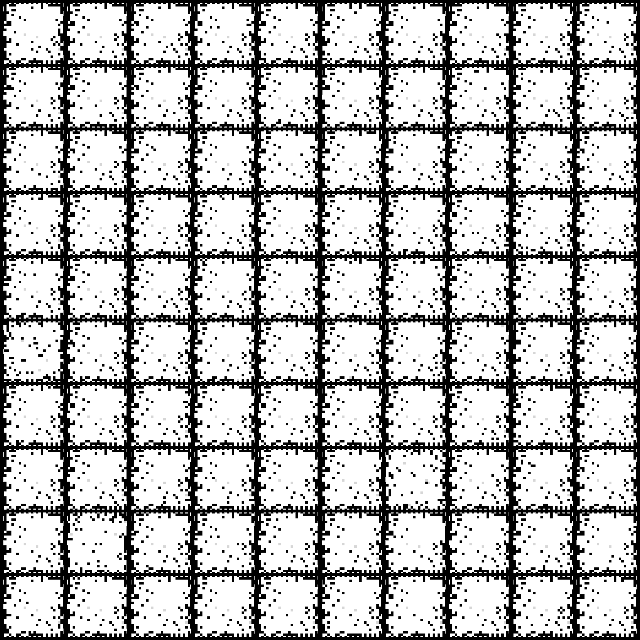
This pattern is drawn by a WebGL 2 fragment shader. Its source:

```glsl
#version 300 es
precision highp float;

uniform vec2 u_resolution;
out vec4 outColor;

const float TILES = 10.0;
const float TILE_SIZE = 0.0995;       // share of the canvas
const float GRAINS = 26.0;            // grains along a tile side
const vec2 LINE_HALF = vec2(0.72, 0.58); // vertical, horizontal; in grains
const float EDGE_SOFTNESS = 0.4;      // in pixels
const float LEFT_DUST = 0.27;
const float RIGHT_DUST = 0.30;
const float BOTTOM_DUST = 0.46;
const float TOP_DUST = 0.27;
const float DUST_FALLOFF = 1.3;       // in grains
const float DOT_DENSITY = 0.014;
const float BAND_DENSITY = 0.034;     // extra dots in the middle band
const float FAINT_DENSITY = 0.005;
const float BEAD_CHANCE = 0.65;
const float WIDE_BEAD_CHANCE = 0.22;
const float BEAD_LENGTH = 2.0;        // in grains
const float GRAIN_CHANGE = 0.03;      // grains that differ between tiles
const float ODD_TILE_CHANCE = 0.03;   // tiles with a pattern of their own
const vec3 PAPER = vec3(1.0);
const vec3 INK = vec3(0.0);
const float FAINT_INK = 0.16;

uint mixBits(uint v) {
    v = v * 747796405u + 2891336453u;
    v = ((v >> ((v >> 28u) + 4u)) ^ v) * 277803737u;
    return (v >> 22u) ^ v;
}

float hash(vec2 p, float seed) {
    uvec2 u = uvec2(ivec2(p) + 512);
    uint h = mixBits(u.x + mixBits(u.y + mixBits(uint(seed))));
    return float(h >> 8u) / 16777216.0;
}

// Chance of a speck: dust along the edges, sparse dots inside
float speckChance(vec2 low, vec2 high) {
    vec2 nearLow = exp(-max(low - 1.0, 0.0) / DUST_FALLOFF);
    vec2 nearHigh = exp(-max(high - 1.0, 0.0) / DUST_FALLOFF);
    float dust = dot(nearLow, vec2(LEFT_DUST, BOTTOM_DUST))
               + dot(nearHigh, vec2(RIGHT_DUST, TOP_DUST));
    float height = low.y / GRAINS;
    float band = step(0.2, height) * step(height, 0.7);
    return dust + DOT_DENSITY + BAND_DENSITY * band;
}

// Amount of ink in one square grain
float grainInk(vec2 grain) {
    vec2 tile = floor((grain + 0.5) / GRAINS);
    vec2 low = grain - tile * GRAINS;
    vec2 high = GRAINS - 1.0 - low;
    vec2 edge = min(low, high);

    // Clumped beads along the vertical lines
    float side = low.x < high.x ? 0.0 : 1.0;
    float bead = hash(vec2(side, floor(low.y / BEAD_LENGTH)), 11.0);
    if (edge.x < 0.5) return step(bead, BEAD_CHANCE);
    if (edge.x < 1.5 && bead < WIDE_BEAD_CHANCE) return 1.0;

    // Regular teeth on both sides of the horizontal lines
    if (edge.y < 0.5) return mod(low.x, 2.0) < 0.5 ? 1.0 : 0.0;

    // Specks shared by all tiles, with a few changes
    float tileSeed = 100.0 + (tile.x + 2.0) + (tile.y + 2.0) * 32.0;
    bool ownPattern = hash(tile, 1.0) < ODD_TILE_CHANCE
                   || hash(low, tileSeed) < GRAIN_CHANGE;
    float roll = hash(low, ownPattern ? tileSeed + 2000.0 : 7.0);
    float chance = speckChance(low, high);
    if (roll < chance) return 1.0;
    return roll < chance + FAINT_DENSITY ? FAINT_INK : 0.0;
}

// Grains with softened edges
float grainField(vec2 p, float softness) {
    vec2 q = p - 0.5;
    vec2 base = floor(q);
    vec2 w = clamp((q - base - 0.5) / softness + 0.5, 0.0, 1.0);
    float lower = mix(grainInk(base), grainInk(base + vec2(1.0, 0.0)), w.x);
    float upper = mix(grainInk(base + vec2(0.0, 1.0)),
                      grainInk(base + 1.0), w.x);
    return mix(lower, upper, w.y);
}

void main() {
    vec2 uv = gl_FragCoord.xy / u_resolution;
    float grainsPerCanvas = GRAINS / TILE_SIZE;
    vec2 p = (uv - 0.5) * grainsPerCanvas + 0.5 * TILES * GRAINS;
    float pixel = grainsPerCanvas / min(u_resolution.x, u_resolution.y);
    float softness = EDGE_SOFTNESS * pixel;

    // Solid cores of the grid lines
    vec2 toLine = abs(mod(p + 0.5 * GRAINS, GRAINS) - 0.5 * GRAINS);
    vec2 line = clamp((LINE_HALF - toLine) / softness + 0.5, 0.0, 1.0);

    float ink = max(grainField(p, softness), max(line.x, line.y));
    outColor = vec4(mix(PAPER, INK, ink), 1.0);
}
```
